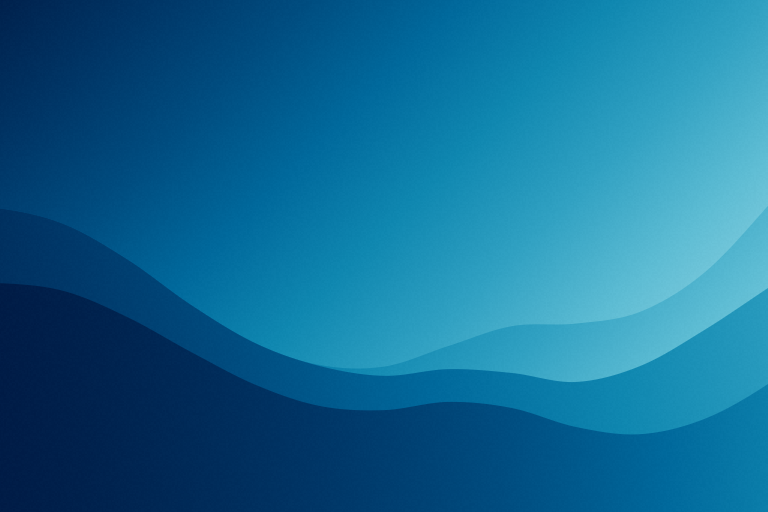
Write a Shadertoy shader that draws this background.

```glsl
// Layered blue waves under a diagonal gradient from navy to pale cyan.

// Heights of each crest line at even steps across the width,
// with one extra knot beyond either side.
const int KNOTS = 15;
const float BACK_CREST[KNOTS] = float[](
    .596, .592, .5615, .492, .403, .329, .287, .284,
    .324, .363, .368, .391, .467, .598, .746);
const float MIDDLE_CREST[KNOTS] = float[](
    .596, .592, .5615, .492, .403, .329, .285, .266,
    .279, .2715, .254, .285, .355, .4375, .52);
const float FRONT_CREST[KNOTS] = float[](
    .445, .447, .4315, .380, .3115, .248, .207, .199,
    .215, .203, .166, .152, .1815, .25, .345);

// Shared palette, from deepest navy to palest cyan.
const int SHADES = 9;
const vec3 PALETTE[SHADES] = vec3[](
    vec3(.00, .06, .22), vec3(.00, .13, .30), vec3(.00, .21, .40),
    vec3(.00, .30, .50), vec3(.00, .41, .61), vec3(.06, .53, .69),
    vec3(.19, .63, .76), vec3(.37, .74, .83), vec3(.55, .82, .88));

// Palette lookup: navy at 0, cyan at 1, with room past both ends.
vec3 shade(float tone) {
    float p = clamp((tone + .2) * 5., 0., float(SHADES) - 1.001);
    int i = int(p);
    return mix(PALETTE[i], PALETTE[i + 1], fract(p));
}

// Smooth Catmull-Rom curve through the knots, for x in 0..1.
float crestHeight(float knots[KNOTS], float x) {
    float p = clamp(x, 0., .9999) * float(KNOTS - 3);
    int i = int(p);
    float f = fract(p);
    float a = knots[i], b = knots[i + 1], c = knots[i + 2], d = knots[i + 3];
    return b + .5 * f * (c - a + f * (2. * a - 5. * b + 4. * c - d
             + f * (3. * (b - c) + d - a)));
}

// Coverage below a crest, softened over one pixel along its normal.
float below(float knots[KNOTS], vec2 uv, vec2 size) {
    float step_x = .002;
    float height = crestHeight(knots, uv.x);
    float slope = (crestHeight(knots, uv.x + step_x)
                 - crestHeight(knots, uv.x - step_x)) / (2. * step_x);
    float pixelSlope = slope * size.y / size.x;
    float dist = (height - uv.y) * size.y / sqrt(1. + pixelSlope * pixelSlope);
    return clamp(dist + .5, 0., 1.);
}

float hash(vec2 p) {
    vec3 q = fract(p.xyx * .1031);
    q += dot(q, q.yzx + 33.33);
    return fract((q.x + q.y) * q.z);
}

void mainImage(out vec4 fragColor, in vec2 fragCoord) {
    vec2 size = iResolution.xy;
    vec2 uv = fragCoord / size;

    // Sky: light grows towards the lower right.
    float diagonal = uv.x + (1. - uv.y) * .667;
    vec3 color = shade(diagonal);

    // Waves, from back to front.
    vec3 backColor = shade(diagonal - .14);
    vec3 middleColor = shade(.15 + .8 * uv.x);
    vec3 frontColor = shade(-.06 + uv.x * (.52 + .28 * uv.x));
    color = mix(color, backColor, below(BACK_CREST, uv, size));
    color = mix(color, middleColor, below(MIDDLE_CREST, uv, size));
    color = mix(color, frontColor, below(FRONT_CREST, uv, size));

    // Faint grain.
    float grain = hash(floor(uv * vec2(512., 342.))) - .5;
    fragColor = vec4(clamp(color + grain * .012, 0., 1.), 1.);
}
```
